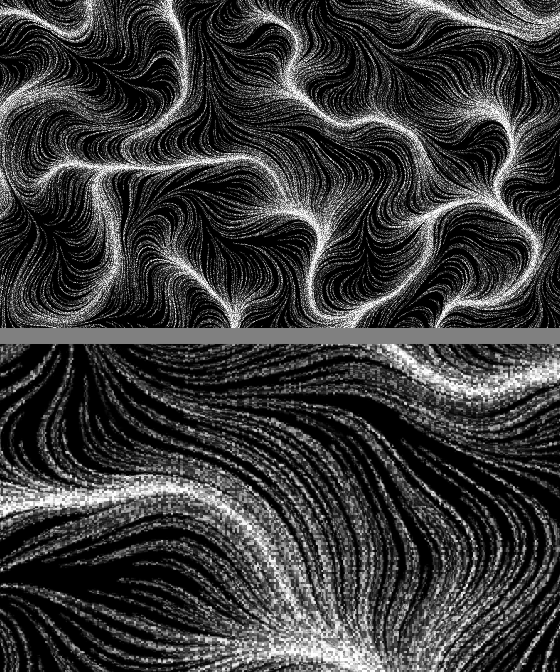
Top, the full canvas; bottom, a detail of the centre.
Write a WebGL 1 fragment shader that draws this pattern.

```glsl
precision highp float;
// Fine pale particle trails drifting through a noise flow and merging into bright veins.

uniform vec2 u_resolution;

#define STEPS 105           // steps traced upstream
#define STEP_LENGTH 0.0043  // in canvas heights
#define SEED_CELL 0.024     // spacing of the trail starts
#define TRAIL_WIDTH 0.0014
#define FLOW_SCALE 3.2      // noise cells per canvas height
#define FLOW_TURN 5.8       // radians of turn per unit of noise
#define FLOW_HEADING -0.7   // mean direction
#define GRAIN_ROWS 400.0
#define SCATTER 0.0025      // roughness of the trails
#define EXPOSURE 0.37

vec3 hash3(vec2 p) {
  vec3 q = fract(p.xyx * vec3(0.1031, 0.1030, 0.0973));
  q += dot(q, q.yxz + 33.33);
  return fract((q.xxy + q.yzz) * q.zyx);
}

vec2 latticeGradient(vec2 cell) {
  float angle = 6.28318 * hash3(cell + 71.0).x;
  return vec2(cos(angle), sin(angle));
}

// Gradient noise: x is the value, yz its slope.
vec3 gradientNoise(vec2 p) {
  vec2 i = floor(p), f = p - i;
  vec2 u = f * f * f * (f * (f * 6.0 - 15.0) + 10.0);
  vec2 du = 30.0 * f * f * (f * (f - 2.0) + 1.0);
  vec2 ga = latticeGradient(i);
  vec2 gb = latticeGradient(i + vec2(1.0, 0.0));
  vec2 gc = latticeGradient(i + vec2(0.0, 1.0));
  vec2 gd = latticeGradient(i + 1.0);
  float a = dot(ga, f);
  float b = dot(gb, f - vec2(1.0, 0.0));
  float c = dot(gc, f - vec2(0.0, 1.0));
  float d = dot(gd, f - 1.0);
  float twist = a - b - c + d;
  float value = a + u.x * (b - a) + u.y * (c - a) + u.x * u.y * twist;
  vec2 slope = ga + u.x * (gb - ga) + u.y * (gc - ga)
             + u.x * u.y * (ga - gb - gc + gd)
             + du * (u.yx * twist + vec2(b, c) - a);
  return vec3(value, slope);
}

// Flow angle in x, its slope in yz.
vec3 flowAngle(vec2 p) {
  vec3 broad = gradientNoise(p * FLOW_SCALE + 5.3);
  vec3 fine = gradientNoise(p * FLOW_SCALE * 2.0 + 19.7);
  float value = broad.x + 0.3 * fine.x;
  vec2 slope = FLOW_SCALE * (broad.yz + 0.6 * fine.yz);
  return vec3(FLOW_HEADING + FLOW_TURN * value, FLOW_TURN * slope);
}

// Number of trails that pass through p, found by walking upstream.
float trailCount(vec2 p) {
  float count = 0.0;
  float logDensity = 0.0;
  for (int k = 0; k < STEPS; k++) {
    vec3 flow = flowAngle(p);
    vec2 along = vec2(cos(flow.x), sin(flow.x));
    vec2 across = vec2(-along.y, along.x);

    // One seed per cell; crowding widens the strip that feeds this point.
    vec2 cell = floor(p / SEED_CELL);
    vec3 random = hash3(cell + 200.0);
    vec2 toSeed = (cell + mix(vec2(0.15), vec2(0.85), random.xy)) * SEED_CELL - p;
    float offset = dot(toSeed, across) / (TRAIL_WIDTH * exp(logDensity));
    float reach = max(0.0, 1.0 - abs(dot(toSeed, along)) / STEP_LENGTH);
    float age = float(k) / float(STEPS);
    float alive = clamp((mix(0.35, 1.2, random.z) - age) * 4.0, 0.0, 1.0);
    count += reach * alive * exp(-min(offset * offset, 40.0));

    // Converging flow gathers trails, diverging flow thins them.
    float divergence = dot(flow.yz, across);
    logDensity = clamp(logDensity - divergence * STEP_LENGTH, -4.0, 5.0);
    p -= along * STEP_LENGTH;
  }
  return count;
}

void main() {
  vec2 p = gl_FragCoord.xy / u_resolution.y;
  vec3 speck = hash3(floor(p * GRAIN_ROWS));
  float grain = 0.35 + 1.9 * speck.x * speck.x;
  vec2 jitter = (speck.yz - 0.5) * SCATTER;
  float light = 1.0 - exp(-EXPOSURE * grain * trailCount(p + jitter));
  gl_FragColor = vec4(vec3(light), 1.0);
}
```
